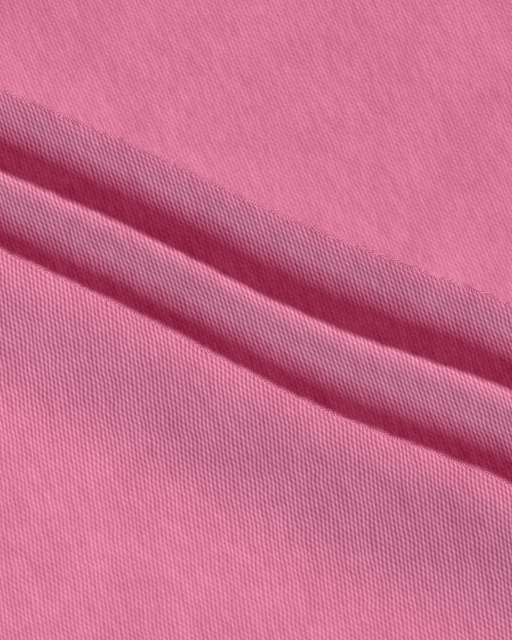
A Shadertoy shader for this texture:

```glsl
// Rose knitted cloth with two soft diagonal folds and shadowed valleys.

const vec3 CRIMSON = vec3(0.57, 0.15, 0.28);
const vec3 PLUM    = vec3(0.67, 0.30, 0.43);
const vec3 MAUVE   = vec3(0.73, 0.42, 0.54);
const vec3 ROSE    = vec3(0.83, 0.45, 0.58);
const vec3 BLUSH   = vec3(0.89, 0.51, 0.64);

float hash(vec2 p) {
    return fract(sin(dot(p, vec2(127.1, 311.7))) * 43758.5453);
}

float noise(vec2 p) {
    vec2 i = floor(p), f = fract(p);
    f = f * f * (3.0 - 2.0 * f);
    return mix(mix(hash(i), hash(i + vec2(1, 0)), f.x),
               mix(hash(i + vec2(0, 1)), hash(i + vec2(1, 1)), f.x), f.y);
}

float fbm(vec2 p) {
    float sum = 0.0, amp = 0.5;
    for (int i = 0; i < 4; i++) {
        sum += amp * noise(p);
        p = p * 2.03 + 17.0;
        amp *= 0.5;
    }
    return sum;
}

// Distance from the top of the canvas to a gently bowed crease.
float crease(float x, float start, float slope, float bow) {
    float bulge = smoothstep(0.15, 0.5, x) * (1.0 - smoothstep(0.5, 0.8, x));
    return start + slope * x + bow * bulge;
}

// Shade across one fold: lit crest (t = 0), grey face, deep valley (t = 1).
vec3 foldShade(float t, vec3 crest, float valleyStart) {
    vec3 c = mix(crest, MAUVE, smoothstep(0.0, 0.30, t));
    c = mix(c, PLUM, smoothstep(valleyStart - 0.22, valleyStart, t));
    c = mix(c, CRIMSON, smoothstep(valleyStart - 0.04, valleyStart + 0.16, t));
    return mix(c, PLUM, 0.35 * smoothstep(0.93, 1.02, t));
}

// Open cloth under the last crease: bright rim, grey hollow, lit plain.
vec3 lowerShade(float depth, float x) {
    float hollow = smoothstep(0.0, 0.09, depth)
                 * (1.0 - smoothstep(0.13, 0.29 + 0.04 * x, depth));
    vec3 plain = mix(BLUSH, ROSE, 0.35 + 0.3 * x);
    return mix(plain, MAUVE, hollow * (0.55 + 0.5 * x));
}

// Knit relief from -1 to 1: slanted wales broken into staggered stitches.
float knit(vec2 p, float slant, float pitch) {
    vec2 q = vec2(p.x + slant * p.y, p.y) / pitch;
    q.x += 0.45 * (noise(p * 45.0) - 0.5);
    float wale = sin(6.2832 * q.x);
    float stitch = sin(6.2832 * (q.y * 0.72 + 0.5 * q.x));
    return 0.65 * wale + 0.35 * stitch;
}

void mainImage(out vec4 fragColor, in vec2 fragCoord) {
    vec2 p = fragCoord / iResolution.y;
    float pixel = 1.0 / iResolution.y;
    float x = p.x, down = 1.0 - p.y;

    // Crease positions, slightly softened by the fibres
    float wobble = 0.003 * (noise(p * 60.0) - 0.5);
    float crest1 = crease(x, 0.137, 0.422, 0.012) + wobble;
    float crest2 = crease(x, 0.267, 0.431, 0.020) + wobble;
    float crest3 = crease(x, 0.388, 0.459, 0.017) + wobble;
    float t1 = (down - crest1) / (crest2 - crest1);
    float t2 = (down - crest2) / (crest3 - crest2);
    float depth = down - crest3;

    // Masks for the successive layers
    float soft = 0.004 + pixel;
    float onFold1 = smoothstep(-soft, soft, down - crest1);
    float onFold2 = smoothstep(-soft, soft, down - crest2);
    float onLower = smoothstep(-soft, soft, depth);

    // Broad shading
    vec3 back = mix(ROSE, BLUSH, 0.25 + 0.3 * smoothstep(-0.12, 0.0, down - crest1));
    vec3 color = mix(back, foldShade(t1, mix(ROSE, MAUVE, 0.3), 0.55), onFold1);
    color = mix(color, foldShade(t2, BLUSH, 0.68), onFold2);
    color = mix(color, lowerShade(depth, x), onLower);

    // Stitches stand out on grey faces and vanish in the valleys
    float valley = smoothstep(0.50, 0.72, t1) * (1.0 - onFold2)
                 + smoothstep(0.62, 0.82, t2) * onFold2 * (1.0 - onLower);
    float relief = mix(0.045, 0.125, onFold1);
    relief = mix(relief, 0.075, smoothstep(0.16, 0.36, depth));
    relief *= 1.0 - 0.75 * valley;
    float pitch = 0.0064;
    relief *= 1.0 - smoothstep(0.4, 0.8, pixel / pitch);
    float slant = mix(0.42, 0.30, onFold1);
    slant = mix(slant, 0.12, onLower);
    color += relief * knit(p, slant, pitch) * vec3(0.95, 1.0, 0.95);

    // Brushed streaks, fuzz and slow mottling
    float streak = noise(vec2(x + 0.45 * p.y, p.y - 0.3 * x) * vec2(190.0, 45.0)) - 0.5;
    float fuzz = noise(p * 330.0) - 0.5;
    float mottle = fbm(p * 14.0) - 0.47;
    color += 0.045 * streak + 0.05 * fuzz + 0.045 * mottle;

    fragColor = vec4(clamp(color, 0.0, 1.0), 1.0);
}
```
